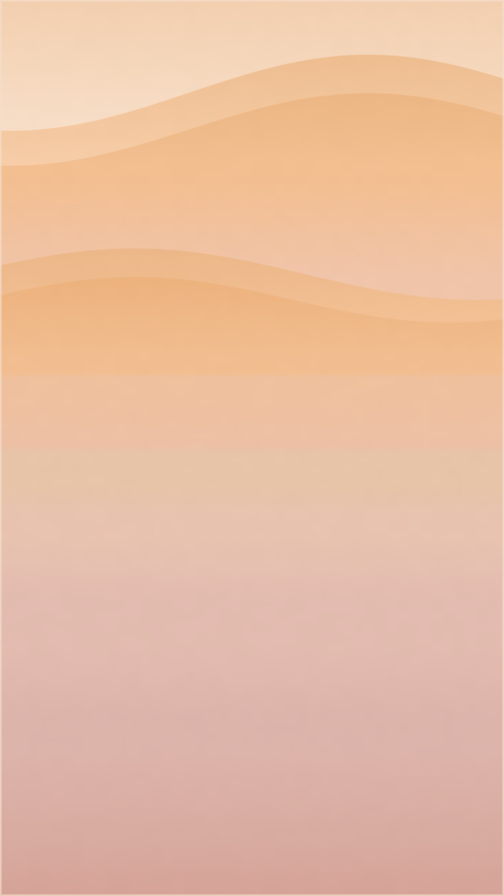
Reproduce this background procedurally as a Shadertoy shader.

```glsl
const float PI = 3.14159265;

float hash(vec2 p) {
    return fract(sin(dot(p, vec2(41.3, 289.1))) * 4375.85);
}

float valueNoise(vec2 p) {
    vec2 cell = floor(p);
    vec2 t = smoothstep(0.0, 1.0, fract(p));
    float low = mix(hash(cell), hash(cell + vec2(1, 0)), t.x);
    float high = mix(hash(cell + vec2(0, 1)), hash(cell + vec2(1, 1)), t.x);
    return mix(low, high, t.y);
}

// Height of a dune ridge; halfWave is the distance from peak to trough
float ridge(float x, float peakX, float halfWave, float middle, float swell) {
    return middle + swell * cos(PI * (x - peakX) / halfWave);
}

// Linear colour change between two heights, measured downwards
vec3 descend(vec3 above, vec3 below, float top, float bottom, float y) {
    return mix(above, below, clamp((top - y) / (top - bottom), 0.0, 1.0));
}

// Coverage of the area below a ridge
float below(float y, float height, float blur) {
    return 1.0 - smoothstep(-blur, blur, y - height);
}

vec3 skyColor(float y) {
    return descend(vec3(0.95, 0.81, 0.685), vec3(0.968, 0.867, 0.775), 1.0, 0.865, y);
}

vec3 farDuneColor(float y) {
    vec3 amber = vec3(0.925, 0.715, 0.515);
    vec3 apricot = vec3(0.952, 0.747, 0.567);
    vec3 blush = vec3(0.942, 0.77, 0.665);
    vec3 color = descend(amber, apricot, 0.896, 0.815, y);
    return descend(color, blush, 0.8, 0.69, y);
}

// Long ground gradient with a few soft tonal bands
vec3 groundColor(float y) {
    vec3 color = descend(vec3(0.928, 0.698, 0.492), vec3(0.946, 0.741, 0.563), 0.691, 0.6, y);
    color = descend(color, vec3(0.938, 0.754, 0.615), 0.585, 0.578, y);
    color = descend(color, vec3(0.929, 0.753, 0.647), 0.57, 0.505, y);
    color = descend(color, vec3(0.906, 0.765, 0.658), 0.503, 0.495, y);
    color = descend(color, vec3(0.908, 0.762, 0.686), 0.455, 0.425, y);
    color = descend(color, vec3(0.888, 0.733, 0.688), 0.4, 0.33, y);
    color = descend(color, vec3(0.866, 0.705, 0.667), 0.28, 0.2, y);
    color = descend(color, vec3(0.848, 0.673, 0.632), 0.16, 0.075, y);
    return descend(color, vec3(0.838, 0.637, 0.592), 0.065, 0.0, y);
}

void mainImage(out vec4 fragColor, in vec2 fragCoord) {
    vec2 uv = fragCoord / iResolution.xy;
    float blur = 1.0 / iResolution.y;

    // Far dune with its pale upper slope
    vec3 farSlope = descend(vec3(0.932, 0.742, 0.564), vec3(0.965, 0.802, 0.656), 0.939, 0.82, uv.y);
    vec3 color = skyColor(uv.y);
    color = mix(color, farSlope, below(uv.y, ridge(uv.x, 0.73, 0.71, 0.8965, 0.0425), blur));
    color = mix(color, farDuneColor(uv.y), below(uv.y, ridge(uv.x, 0.73, 0.71, 0.8555, 0.0405), blur));

    // Near dune running into the ground
    vec3 nearSlope = descend(vec3(0.925, 0.715, 0.533), vec3(0.949, 0.753, 0.58), 0.723, 0.645, uv.y);
    color = mix(color, nearSlope, below(uv.y, ridge(uv.x, 0.266, 0.68, 0.694, 0.0287), blur));
    color = mix(color, groundColor(uv.y), below(uv.y, ridge(uv.x, 0.27, 0.62, 0.6655, 0.0255), blur));

    // Faint mottling
    color += 0.006 * (valueNoise(uv * vec2(45.0, 80.0)) - 0.5);

    // Thin pale rim
    vec2 inset = min(uv, 1.0 - uv) * vec2(iResolution.x / iResolution.y, 1.0);
    float rim = 1.0 - smoothstep(0.0008, 0.0028, min(inset.x, inset.y));
    color = mix(color, vec3(0.96, 0.87, 0.8), 0.7 * rim);

    fragColor = vec4(color, 1.0);
}
```
